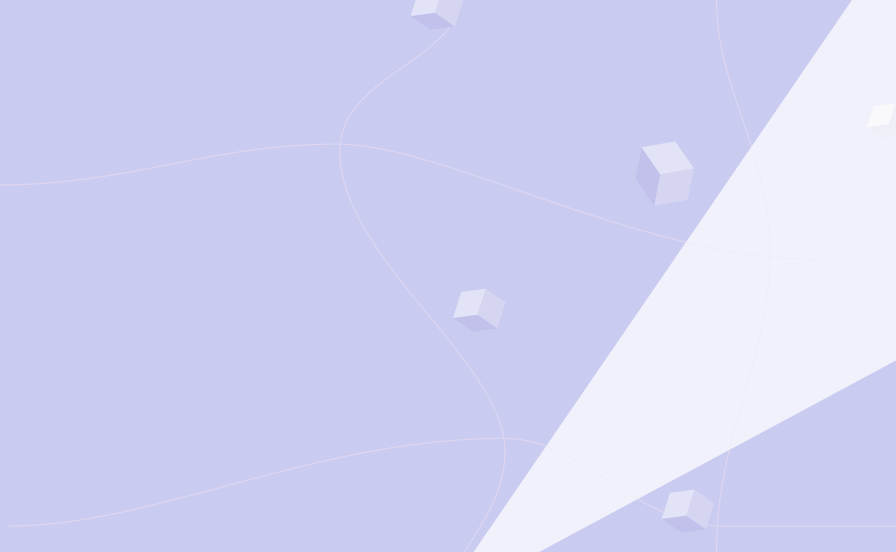
Reproduce this background procedurally as a Shadertoy shader.

```glsl
const float ASPECT = 1.627;
const float LINE_HALF_WIDTH = 0.0011;
const int CURVE_STEPS = 24;
const vec3 LAVENDER = vec3(0.792, 0.796, 0.941);
const vec3 PALE = vec3(0.943, 0.945, 0.982);
const vec3 LINE_ON_LAVENDER = vec3(0.865, 0.835, 0.945);
const vec3 LINE_ON_PALE = vec3(0.932, 0.932, 0.972);
const vec3 FACE_LIGHT = vec3(0.890, 0.892, 0.970);
const vec3 FACE_MID = vec3(0.836, 0.832, 0.945);
const vec3 FACE_DARK = vec3(0.757, 0.757, 0.925);
const vec3 GHOST_LIGHT = vec3(0.975, 0.975, 0.990);
const vec3 GHOST_SHADE = vec3(0.936, 0.936, 0.974);

float cross2(vec2 a, vec2 b) { return a.x * b.y - a.y * b.x; }

float coverage(float dist, float pixel) {
    return clamp(0.5 - dist / pixel, 0.0, 1.0);
}

// Signed distance to the line a-b, negative on its right
float halfPlane(vec2 p, vec2 a, vec2 b) {
    return cross2(normalize(b - a), p - a);
}

float segment(vec2 p, vec2 a, vec2 b) {
    vec2 d = b - a;
    float t = clamp(dot(p - a, d) / dot(d, d), 0.0, 1.0);
    return length(p - a - d * t);
}

// Distance to a cubic curve, walked as short segments
float curve(vec2 p, vec2 a, vec2 b, vec2 c, vec2 d) {
    float nearest = 10.0;
    vec2 previous = a;
    for (int i = 1; i <= CURVE_STEPS; i++) {
        float t = float(i) / float(CURVE_STEPS);
        float s = 1.0 - t;
        vec2 point = s * s * s * a + 3.0 * s * s * t * b + 3.0 * s * t * t * c + t * t * t * d;
        nearest = min(nearest, segment(p, previous, point));
        previous = point;
    }
    return nearest;
}

// Parallelogram spanned from the origin by u and v
float face(vec2 p, vec2 u, vec2 v) {
    float area = cross2(u, v);
    float s = cross2(p, v) / area;
    float t = cross2(u, p) / area;
    float ds = (abs(s - 0.5) - 0.5) * abs(area) / length(v);
    float dt = (abs(t - 0.5) - 0.5) * abs(area) / length(u);
    return max(ds, dt);
}

// Three faces meeting at the origin; each axis is shared by two faces
vec3 cube(vec3 base, vec2 p, vec2 lightMid, vec2 lightDark, vec2 midDark,
          vec3 light, vec3 mid, vec3 dark, float pixel) {
    base = mix(base, dark, coverage(face(p, lightDark, midDark), pixel));
    base = mix(base, mid, coverage(face(p, lightMid, midDark), pixel));
    return mix(base, light, coverage(face(p, lightMid, lightDark), pixel));
}

// Network of long, thin curves
float curveNetwork(vec2 p) {
    float d = curve(p, vec2(0.0, 0.665), vec2(0.233, 0.665), vec2(0.381, 0.739), vec2(0.614, 0.739));
    d = min(d, curve(p, vec2(0.614, 0.739), vec2(0.805, 0.739), vec2(1.165, 0.530), vec2(1.483, 0.530)));
    d = min(d, curve(p, vec2(0.839, 1.0), vec2(0.816, 0.883), vec2(0.617, 0.862), vec2(0.617, 0.725)));
    d = min(d, curve(p, vec2(0.617, 0.725), vec2(0.617, 0.534), vec2(0.917, 0.343), vec2(0.917, 0.184)));
    d = min(d, curve(p, vec2(0.917, 0.184), vec2(0.917, 0.110), vec2(0.879, 0.057), vec2(0.843, 0.0)));
    d = min(d, curve(p, vec2(0.017, 0.047), vec2(0.280, 0.047), vec2(0.572, 0.206), vec2(0.915, 0.206)));
    d = min(d, curve(p, vec2(0.915, 0.206), vec2(1.059, 0.206), vec2(1.155, 0.047), vec2(1.314, 0.047)));
    d = min(d, segment(p, vec2(1.314, 0.047), vec2(ASPECT, 0.047)));
    d = min(d, curve(p, vec2(1.301, 1.0), vec2(1.301, 0.841), vec2(1.398, 0.725), vec2(1.398, 0.544)));
    return min(d, curve(p, vec2(1.398, 0.544), vec2(1.398, 0.343), vec2(1.301, 0.216), vec2(1.301, 0.0)));
}

void mainImage(out vec4 fragColor, in vec2 fragCoord) {
    vec2 p = fragCoord / iResolution.xy * vec2(ASPECT, 1.0);
    float pixel = 1.0 / iResolution.y;

    // Pale wedge between two slanted edges
    float wedge = max(halfPlane(p, vec2(0.860, 0.0), vec2(1.547, 1.0)),
                      -halfPlane(p, vec2(0.979, 0.0), vec2(ASPECT, 0.347)));
    float pale = coverage(wedge, pixel);
    vec3 color = mix(LAVENDER, PALE, pale);

    // Hairlines, dimmed when thinner than a pixel
    float hairline = coverage(curveNetwork(p) - LINE_HALF_WIDTH, pixel);
    hairline *= min(1.0, 2.0 * LINE_HALF_WIDTH / pixel);
    color = mix(color, mix(LINE_ON_LAVENDER, LINE_ON_PALE, pale), hairline);

    // Small cubes with a common tilt
    vec2 up = vec2(0.015, 0.047);
    vec2 left = vec2(-0.0445, -0.006);
    vec2 right = vec2(0.036, -0.025);
    vec2 hubs[3] = vec2[3](vec2(0.867, 0.430), vec2(1.246, 0.066), vec2(0.790, 0.977));
    for (int i = 0; i < 3; i++) {
        color = cube(color, p - hubs[i], up, left, right, FACE_LIGHT, FACE_MID, FACE_DARK, pixel);
    }

    // Larger upright cube and the faint one on the wedge
    color = cube(color, p - vec2(1.199, 0.684), vec2(0.061, 0.011), vec2(-0.034, 0.049),
                 vec2(-0.011, -0.057), FACE_LIGHT, FACE_MID, FACE_DARK, pixel);
    color = cube(color, p - vec2(1.614, 0.775), 0.8 * up, 0.9 * left, 0.8 * right,
                 GHOST_LIGHT, GHOST_SHADE, GHOST_SHADE, pixel);

    fragColor = vec4(color, 1.0);
}
```
